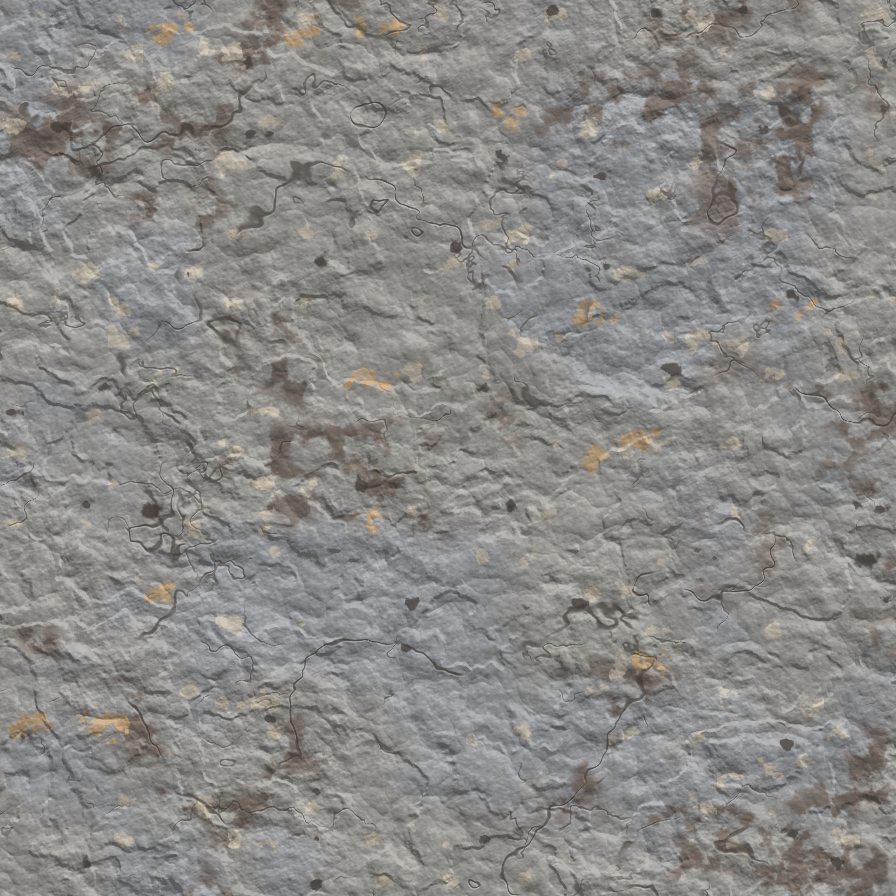
A WebGL 2 fragment shader for this texture:

```glsl
#version 300 es
precision highp float;
// Weathered grey rock face: warped lumps, flaking ledges and fractal grain form
// a height field lit from above, with short broken cracks, crumbling brown
// margins, and a scatter of ochre stains, pale flecks and dark pits.

uniform vec2 u_resolution;
out vec4 fragColor;

const vec2 LIGHT = vec2(0.34, 0.94);        // direction towards the light
const float LIGHT_STEP = 0.0018;            // sampling distance for slopes
const float LIGHT_GAIN = 0.37;
const float BASE_TONE = 0.553;
const float BROAD_WARP = 0.06;
const float FINE_WARP = 0.022;
const vec2 LARGE_LUMPS = vec2(15.0, 18.0);  // lumps per canvas side
const vec2 SMALL_LUMPS = vec2(36.0, 42.0);
const float LARGE_HEIGHT = 0.0052;
const float SMALL_HEIGHT = 0.0026;
const float GRAIN_HEIGHT = 0.0066;
const float LEDGE_HEIGHT = 0.0026;
const float LEDGE_LEVELS = 6.0;
const float CRACK_DEPTH = 0.0006;
const vec3 WARM_TINT = vec3(1.012, 1.002, 0.972);
const vec3 COOL_TINT = vec3(0.988, 0.997, 1.02);
const vec3 BROWN = vec3(0.40, 0.355, 0.325);
const vec3 OCHRE = vec3(0.70, 0.575, 0.42);
const vec3 BEIGE = vec3(0.68, 0.645, 0.585);
const vec3 PIT = vec3(0.24, 0.215, 0.195);

float hash(vec2 p) {
    return fract(sin(dot(p, vec2(127.1, 311.7))) * 43758.5453);
}

float noise(vec2 p) {
    vec2 i = floor(p), f = fract(p);
    f = f * f * f * (f * (f * 6.0 - 15.0) + 10.0);
    return mix(mix(hash(i), hash(i + vec2(1, 0)), f.x),
               mix(hash(i + vec2(0, 1)), hash(i + vec2(1, 1)), f.x), f.y);
}

float fbm(vec2 p) {
    float sum = 0.0, amp = 0.516;
    for (int i = 0; i < 5; i++) {
        sum += amp * noise(p);
        p = mat2(1.6, 1.2, -1.2, 1.6) * p + 17.3;
        amp *= 0.5;
    }
    return sum;
}

vec2 warp(vec2 p) {
    return vec2(fbm(p), fbm(p + 31.0)) - 0.5;
}

// Overlapping domes, one per cell, meeting in creases
float lumps(vec2 p) {
    vec2 cell = floor(p);
    float top = -2.0;
    for (int y = -1; y <= 1; y++)
    for (int x = -1; x <= 1; x++) {
        vec2 id = cell + vec2(x, y);
        vec2 d = id + vec2(hash(id), hash(id + 57.0)) - p;
        top = max(top, 0.45 * hash(id + 91.0) - dot(d, d));
    }
    return top;
}

// Stepped flakes with steep, ragged rims
float ledges(vec2 p) {
    float level = LEDGE_LEVELS * fbm(p);
    return floor(level) + smoothstep(0.0, 0.3, fract(level));
}

// Signed field whose zero line is the path of the main cracks
float crackField(vec2 p) {
    return fbm(p * vec2(5.5, 6.5) + 3.7) - 0.5;
}

float cracks(vec2 p) {
    p += 0.010 * (vec2(noise(p * 60.0), noise(p * 60.0 + 19.0)) - 0.5);
    float width = 0.004 + 0.03 * noise(p * 38.0) * noise(p * 17.0);
    float wide = 1.0 - smoothstep(0.2 * width, width, abs(crackField(p)));
    float hair = 1.0 - smoothstep(0.002, 0.016, abs(fbm(p * vec2(13.0, 16.0) + 40.0) - 0.5));
    wide *= smoothstep(0.45, 0.65, 0.5 * noise(p * 8.0 + 5.0) + 0.5 * noise(p * 32.0));
    hair *= smoothstep(0.5, 0.68, 0.5 * noise(p * 11.0 + 23.0) + 0.5 * noise(p * 36.0 + 8.0));
    return max(wide, 0.75 * hair);
}

float height(vec2 p) {
    vec2 w = p + BROAD_WARP * warp(p * 8.0) + FINE_WARP * warp(p * 34.0);
    float rough = 0.6 + 0.8 * noise(p * 9.0 + 45.0);
    return LARGE_HEIGHT * lumps(w * LARGE_LUMPS)
         + SMALL_HEIGHT * lumps(w * SMALL_LUMPS + 13.0)
         + LEDGE_HEIGHT * ledges(w * vec2(7.0, 8.0) + 27.0)
         + GRAIN_HEIGHT * rough * fbm(p * vec2(32.0, 38.0))
         - CRACK_DEPTH * cracks(p);
}

// Ragged blots; share is the fraction of grid cells that hold one
float blots(vec2 p, float grid, float share, float radius, float ragged, float seed) {
    vec2 q = p * grid + seed;
    vec2 id = floor(q);
    vec2 d = fract(q) - 0.35 - 0.3 * vec2(hash(id + seed), hash(id + seed + 7.0));
    float size = radius * (0.4 + 0.6 * hash(id + seed + 19.0));
    float edge = length(d * vec2(0.85, 1.2)) - size + ragged * (fbm(p * 65.0 + seed) - 0.5);
    return step(hash(id + seed + 29.0), share) * (1.0 - smoothstep(-0.07, 0.06, edge));
}

void main() {
    vec2 p = gl_FragCoord.xy / min(u_resolution.x, u_resolution.y);

    // Relief and light
    float slope = (height(p) - height(p + LIGHT * LIGHT_STEP)) / LIGHT_STEP;
    float light = LIGHT_GAIN * clamp(slope, -0.55, 0.38);
    float mottle = 0.06 * (fbm(p * 11.0 + 60.0) - 0.5) + 0.06 * (noise(p * 270.0) - 0.5);

    // Grey stone, drifting between warm and bluish
    float cool = smoothstep(0.42, 0.72, fbm(p * 6.0 + 80.0));
    vec3 color = (BASE_TONE + mottle) * mix(WARM_TINT, COOL_TINT, cool);

    // Crumbling brown margins, stains and flecks
    float margin = 1.0 - smoothstep(0.03, 0.13, abs(crackField(p)));
    margin *= smoothstep(0.4, 0.65, noise(p * 6.0 + 71.0));
    margin *= smoothstep(0.44, 0.6, fbm(p * 48.0 + 9.0));
    color = mix(color, BROWN, 0.85 * margin);
    color = mix(color, BEIGE, 0.8 * blots(p, 25.0, 0.25, 0.2, 1.3, 11.0));
    color = mix(color, OCHRE, 0.75 * blots(p, 13.0, 0.07, 0.17, 0.9, 37.0));

    // Shade, then darken cracks and pits
    color *= 1.0 + light / BASE_TONE;
    color = mix(color, PIT, 0.6 * cracks(p));
    color = mix(color, PIT, 0.8 * blots(p, 15.0, 0.03, 0.16, 0.5, 53.0));
    color = mix(color, PIT, 0.7 * blots(p, 38.0, 0.05, 0.18, 1.0, 67.0));
    fragColor = vec4(clamp(color, 0.0, 1.0), 1.0);
}
```
